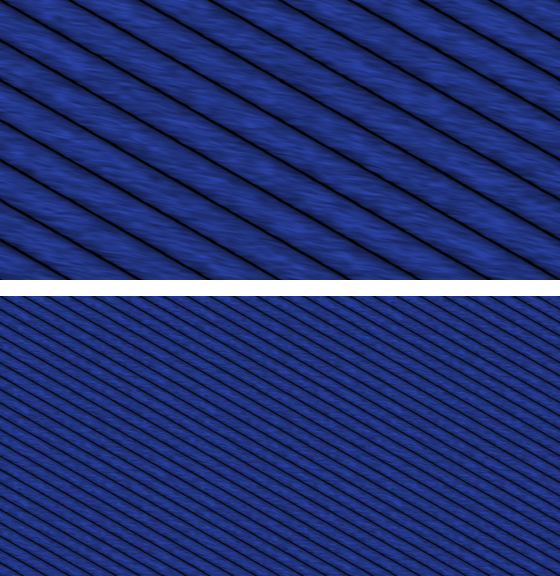
Top, the tile; bottom, the same tile 3 across and 3 down.
Write a Shadertoy shader that draws this pattern.

```glsl
// Diagonal rounded blue strands parted by dark grooves, with fine slanted fibres.
// A whole-number phase makes the strands; sheared value noise on a wrapped
// lattice makes the fibres, so all four edges tile.

const float TAU = 6.2831853;
const vec2 STRANDS = vec2(8.0, 7.0);           // repeats across and down
const vec3 DYE = vec3(0.255, 0.402, 1.0);      // hue at full brightness
const float PEAK = 0.535;                      // brightness on the strand crown
const float ROUNDNESS = 0.30;                  // falloff from crown to groove
const float GROOVE = 0.12;                     // soft groove, share of strand
const float FRAY = 0.035;                      // groove shift caused by fibres
const float FIBRE_CONTRAST = 0.62;
const float FIBRE_WAVE = 0.0022;               // bend, in canvas heights
const vec3 COARSE = vec3(36.0, 112.0, 40.0);   // cells across, cells up, shear
const vec3 FINE = vec3(58.0, 190.0, 68.0);

float hash(vec2 cell) {
    uvec2 q = uvec2(cell) * uvec2(1597334673u, 3812015801u);
    uint h = (q.x ^ q.y) * 1597334673u;
    h = (h ^ (h >> 15)) * 2246822519u;
    return float((h ^ (h >> 13)) >> 8) / 16777216.0;
}

// Wrapping across also undoes the shear, keeping the slanted lattice periodic.
float latticeValue(vec2 cell, vec3 grid) {
    float turn = floor(cell.x / grid.x);
    cell -= turn * grid.xz;
    cell.y = mod(cell.y, grid.y);
    return hash(cell);
}

float fibreNoise(vec2 uv, vec3 grid) {
    vec2 p = vec2(uv.x * grid.x, uv.y * grid.y + uv.x * grid.z);
    vec2 cell = floor(p);
    vec2 f = fract(p);
    f = f * f * (3.0 - 2.0 * f);
    float low = mix(latticeValue(cell, grid),
                    latticeValue(cell + vec2(1.0, 0.0), grid), f.x);
    float high = mix(latticeValue(cell + vec2(0.0, 1.0), grid),
                     latticeValue(cell + vec2(1.0, 1.0), grid), f.x);
    return mix(low, high, f.y);
}

// Signed fibre height, about -0.5 to 0.5.
float fibres(vec2 uv) {
    float bend = sin(TAU * dot(uv, vec2(7.0, 3.0)))
               + 0.6 * sin(TAU * dot(uv, vec2(13.0, -5.0)) + 1.7);
    uv.y += FIBRE_WAVE * bend;
    return 0.58 * fibreNoise(uv, COARSE) + 0.42 * fibreNoise(uv, FINE) - 0.5;
}

// Brightness across one strand: 0 in the groove, 1 on the crown.
float strandShade(float phase, float blur) {
    float fromGroove = 1.0 - abs(2.0 * fract(phase) - 1.0);
    float crown = pow(sin(0.25 * TAU * fromGroove), ROUNDNESS);
    return crown * smoothstep(0.0, max(GROOVE, blur), fromGroove);
}

void mainImage(out vec4 fragColor, in vec2 fragCoord) {
    vec2 uv = fragCoord / iResolution.xy;
    float fibre = fibres(uv);

    // Strands
    float phase = dot(uv, STRANDS) + FRAY * fibre;
    float pixel = length(STRANDS / iResolution.xy);
    float shade = PEAK * strandShade(phase, 2.0 * pixel);

    // Fibre sheen
    shade *= 1.0 + FIBRE_CONTRAST * fibre;
    fragColor = vec4(DYE * shade, 1.0);
}
```
